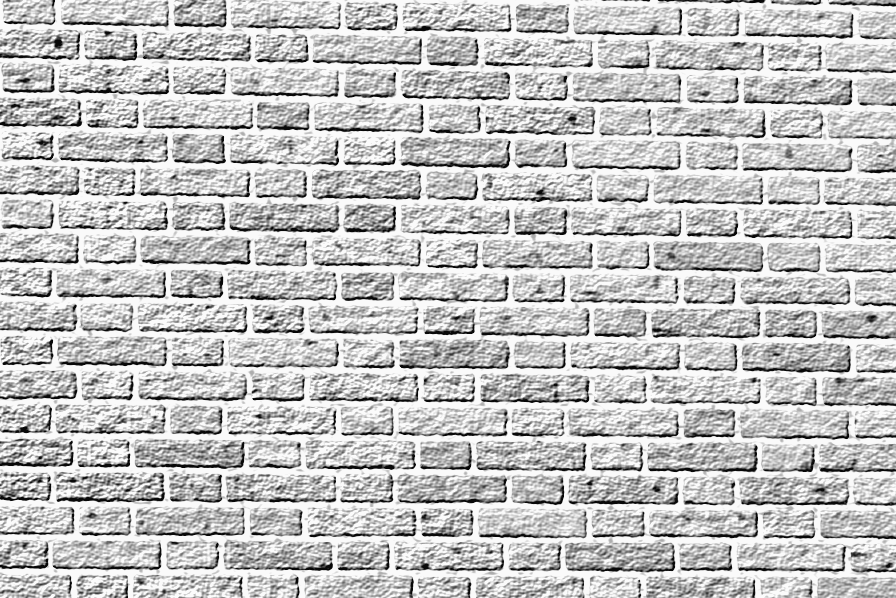
A WebGL 2 fragment shader for this texture map:

```glsl
#version 300 es
precision highp float;
// Whitewashed Flemish-bond brick wall in high-contrast grey relief.

uniform vec2 u_resolution;
out vec4 fragColor;

vec2 hash2(vec2 p) {
    vec3 q = fract(p.xyx * vec3(0.1031, 0.1030, 0.0973));
    q += dot(q, q.yzx + 33.33);
    return fract((q.xx + q.yz) * q.zy);
}

float corner(vec2 cell, vec2 offset, vec2 f) {
    float angle = 6.28319 * hash2(cell + offset).x;
    return dot(vec2(cos(angle), sin(angle)), f - offset);
}

// Gradient noise, roughly -0.7 to 0.7
float noise(vec2 p) {
    vec2 i = floor(p), f = fract(p);
    vec2 w = f * f * f * (f * (f * 6.0 - 15.0) + 10.0);
    return mix(mix(corner(i, vec2(0, 0), f), corner(i, vec2(1, 0), f), w.x),
               mix(corner(i, vec2(0, 1), f), corner(i, vec2(1, 1), f), w.x), w.y);
}

// Height of the rough brick face
float surface(vec2 p) {
    float height = 0.0, amplitude = 0.55, frequency = 40.0;
    for (int i = 0; i < 3; i++) {
        height += amplitude * noise(p * vec2(0.85, 1.15) * frequency + float(i) * 17.3);
        amplitude *= 0.8;
        frequency *= 2.1;
    }
    return height;
}

// Signed distance to the nearest brick; id identifies that brick
float wall(vec2 p, out vec2 id) {
    // Courses sag slightly towards the right
    float pitch = 0.0570 - 0.0009 * p.x;
    float v = (1.0 - p.y - 0.0156 - 0.0182 * p.x + 0.0015 * noise(p * 7.0)) / pitch + 0.5;
    float row = floor(v);

    // Each period holds one stretcher and one header; odd courses are shifted
    float start = mix(0.0992, 0.2354, mod(row, 2.0)) - 0.0009 * row;
    start += 0.006 * (hash2(vec2(row + 9.0, 4.0)).x - 0.5);
    float u = (p.x - start) / 0.286;
    float header = step(0.667, fract(u));
    id = vec2(floor(u) * 2.0 + header, row) + 40.0;

    vec2 q = vec2((fract(u) - mix(0.3335, 0.8335, header)) * 0.286,
                  (fract(v) - 0.5) * pitch);
    vec2 halfSize = vec2(mix(0.0954, 0.0476, header), 0.5 * pitch);
    halfSize -= vec2(0.0042, 0.0047) + 0.0014 * hash2(id);

    // Rounded box with chipped edges
    vec2 e = abs(q) - halfSize + 0.006;
    float d = length(max(e, 0.0)) + min(max(e.x, e.y), 0.0) - 0.006;
    return d + 0.0028 * noise(p * 65.0) + 0.0016 * noise(p * 150.0 + 5.0);
}

void main() {
    vec2 p = gl_FragCoord.xy / u_resolution.y;
    float px = 1.0 / u_resolution.y;
    float across = gl_FragCoord.x / u_resolution.x;

    vec2 id, unusedId;
    float d = wall(p, id);
    vec2 toShadow = vec2(0.0016, -0.0026);
    float slope = (wall(p + toShadow, unusedId) - d) / length(toShadow);
    vec2 rnd = hash2(id + 7.0);

    // Brick face: rougher and harsher towards the left
    float roughness = mix(1.45, 0.95, across) * mix(0.65, 1.15, rnd.y);
    float grain = surface(p + toShadow) - surface(p);
    float brick = 0.83 - 0.15 * rnd.x * rnd.x;
    brick += roughness * (1.15 * grain + 0.16 * noise(p * vec2(28.0, 40.0)));
    brick -= roughness * 0.6 * smoothstep(0.34, 0.62, noise(p * vec2(36.0, 48.0) + 31.0));

    // Edges: lit at upper left, broken black shadow at lower right
    float rim = smoothstep(-0.0065, -0.001, d);
    float patches = smoothstep(-0.35, 0.35, noise(p * 24.0 + 60.0));
    float shadow = smoothstep(0.0, 0.8, slope) * (0.45 + 0.75 * patches);
    brick += rim * (0.12 * max(-slope, 0.0) - shadow * mix(1.05, 0.8, across));
    brick -= 0.16 * smoothstep(-0.003, 0.0, d);

    // Bright mortar with faint grey scuffs
    float mortar = 0.98 - 0.3 * smoothstep(0.22, 0.55, noise(p * vec2(70.0, 110.0) + 3.0));

    float face = smoothstep(px, -px, d);
    float grey = mix(mortar, brick, face);
    fragColor = vec4(vec3(clamp(grey, 0.03, 0.985)), 1.0);
}
```
